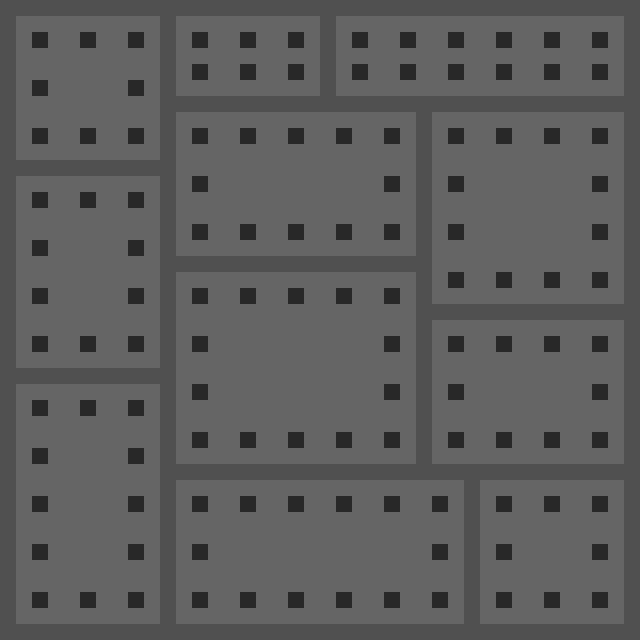
Give the GLSL for this pattern, as a WebGL 2 fragment shader.

```glsl
#version 300 es
precision highp float;
// Gray metal plates of varied sizes, each framed by a ring of square rivets.

uniform vec2 u_resolution;
out vec4 fragColor;

// Area coverage of an axis-aligned box; pixel is the pixel size in grid units.
float boxCoverage(vec2 p, vec2 halfSize, vec2 pixel) {
    vec2 side = clamp(0.5 - (abs(p) - halfSize) / pixel, 0.0, 1.0);
    return side.x * side.y;
}

// Rivets run along the plate border; p is measured from the plate's top left.
float rivetCoverage(vec2 p, vec2 size, vec2 pixel) {
    vec2 pitch = min(vec2(3.0), size - 3.0);
    vec2 last = floor((size - 3.0) / pitch + 0.5);
    vec2 cell = clamp(floor((p - 1.5) / pitch + 0.5), vec2(0.0), last);
    bool onBorder = any(lessThan(cell, vec2(0.5))) ||
                    any(greaterThan(cell, last - 0.5));
    float square = boxCoverage(p - 1.5 - cell * pitch, vec2(0.5), pixel);
    return onBorder ? square : 0.0;
}

void main() {
    // Grid of 40 units, with y running down from the top edge.
    vec2 pixel = 40.0 / u_resolution;
    vec2 p = gl_FragCoord.xy * pixel;
    p.y = 40.0 - p.y;

    // Plates as left, top, right, bottom.
    vec4 plates[11] = vec4[11](
        vec4(1, 1, 10, 10), vec4(1, 11, 10, 23), vec4(1, 24, 10, 39),
        vec4(11, 1, 20, 6), vec4(21, 1, 39, 6),
        vec4(11, 7, 26, 16), vec4(27, 7, 39, 19),
        vec4(11, 17, 26, 29), vec4(27, 20, 39, 29),
        vec4(11, 30, 29, 39), vec4(30, 30, 39, 39));

    float shade = 0.314;
    for (int i = 0; i < 11; i++) {
        vec2 corner = plates[i].xy;
        vec2 size = plates[i].zw - corner;
        vec2 local = p - corner;
        shade = mix(shade, 0.396, boxCoverage(local - 0.5 * size, 0.5 * size, pixel));
        shade = mix(shade, 0.157, rivetCoverage(local, size, pixel));
    }
    fragColor = vec4(vec3(shade), 1.0);
}
```
